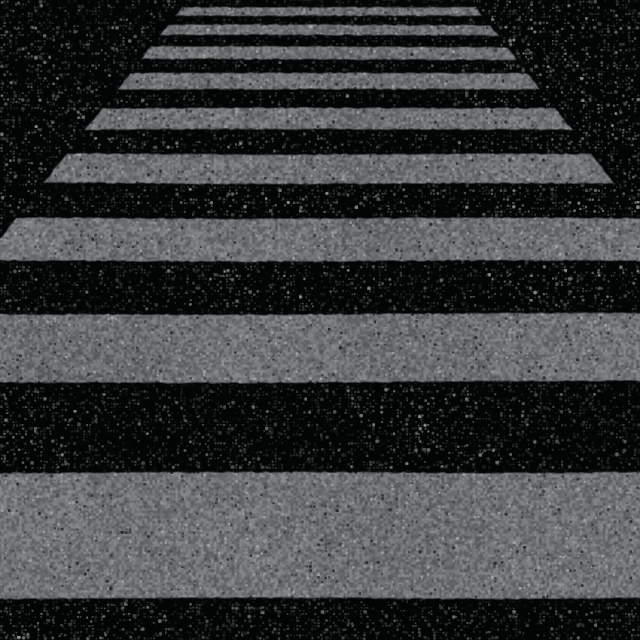
Write a WebGL 1 fragment shader that draws this texture.

```glsl
precision highp float;
// A pedestrian crossing at night: nine pale painted bars recede over black asphalt.
// Perspective turns screen height into road distance, where the bars repeat evenly;
// hashed grain, pits and glints roughen both surfaces.
uniform vec2 u_resolution;

// Perspective of the bars
const float HORIZON = 1.2656;      // height where the road vanishes
const float ROAD_SCALE = 3.065;    // bar periods per inverse depth
const float FIRST_BAR = 2.556;     // road distance of the nearest bar
const float BAR_HALF = 0.25;       // half a bar, in periods
const float CENTRE_X = 0.5137;
const float SIDE_HORIZON = 1.28;   // height where the bar ends converge
const float SIDE_SLOPE = 0.787;    // half width gained per unit of depth

// Wear
const float EDGE_SOFT = 0.0021;
const float WOBBLE = 0.006;
const float RAGGED = 0.0022;
const float GRAIN_CELLS = 250.0;

// Colours
const vec3 ASPHALT = vec3(0.012, 0.016, 0.017);
const vec3 PAINT = vec3(0.430, 0.440, 0.452);
const vec3 PIT = vec3(0.12, 0.12, 0.125);
const vec3 GLINT = vec3(0.72, 0.73, 0.73);
const vec3 STONE = vec3(0.56, 0.57, 0.56);

float hash(vec2 p) {
  vec3 q = fract(p.xyx * 0.1031);
  q += dot(q, q.yzx + 33.33);
  return fract((q.x + q.y) * q.z);
}

float noise(vec2 p) {
  vec2 i = floor(p);
  vec2 f = fract(p);
  f = f * f * (3.0 - 2.0 * f);
  float low = mix(hash(i), hash(i + vec2(1.0, 0.0)), f.x);
  float high = mix(hash(i + vec2(0.0, 1.0)), hash(i + vec2(1.0, 1.0)), f.x);
  return mix(low, high, f.y);
}

// One jittered round speck in a share of the cells, with random strength
float specks(vec2 uv, float cells, float density, float seed) {
  vec2 p = uv * cells + seed;
  vec2 id = floor(p);
  vec2 centre = 0.5 + 0.4 * (vec2(hash(id + 17.3), hash(id + 41.7)) - 0.5);
  float radius = mix(0.22, 0.48, hash(id + 73.1));
  float blur = 0.14 + 0.5 * cells / u_resolution.y;
  float d = length(fract(p) - centre);
  float present = step(hash(id), density);
  float strength = mix(0.25, 1.0, pow(hash(id + 97.9), 2.0));
  return present * strength * (1.0 - smoothstep(radius - blur, radius + blur, d));
}

// Signed distance to the nearest bar edge, positive on paint
float barDistance(vec2 uv) {
  float index = floor(ROAD_SCALE / (HORIZON - uv.y) - FIRST_BAR + BAR_HALF);
  float drift = noise(vec2(uv.x * 2.5 + 5.0, index * 7.0 + 3.0)) - 0.5;
  float chips = noise(uv * 130.0) - 0.5;
  float depth = HORIZON - uv.y - WOBBLE * drift * (HORIZON - uv.y);
  float phase = ROAD_SCALE / depth - FIRST_BAR - BAR_HALF;
  float across = BAR_HALF - abs(fract(phase + 0.5) - 0.5);
  across *= depth * depth / ROAD_SCALE;
  float halfWidth = SIDE_SLOPE * (SIDE_HORIZON - uv.y);
  float along = halfWidth - abs(uv.x - CENTRE_X);
  along /= sqrt(1.0 + SIDE_SLOPE * SIDE_SLOPE);
  return min(across, along) + RAGGED * chips;
}

vec3 asphaltColor(vec2 uv, float gap) {
  float patches = mix(0.65, 1.15, noise(uv * 6.0 + 11.0));
  float clean = mix(0.3, 1.0, smoothstep(0.0, 0.012, gap));
  float stones = specks(uv, 210.0, 0.32, 9.0) * 0.65;
  stones = max(stones, specks(uv, 150.0, 0.13, 57.0));
  vec3 color = ASPHALT * (0.6 + 0.9 * noise(uv * GRAIN_CELLS));
  return color + STONE * stones * patches * clean;
}

vec3 paintColor(vec2 uv) {
  float grain = noise(uv * GRAIN_CELLS + 31.0) - 0.5;
  float clouds = noise(uv * 5.0 + 3.0) - 0.5;
  vec3 color = PAINT + 0.19 * grain + 0.035 * clouds;
  color = mix(color, GLINT, 0.7 * specks(uv, 180.0, 0.15, 83.0));
  return mix(color, PIT, 0.9 * specks(uv, 170.0, 0.13, 29.0));
}

void main() {
  vec2 uv = gl_FragCoord.xy / u_resolution;
  float edge = barDistance(uv);
  float soft = max(EDGE_SOFT, 0.75 / u_resolution.y);
  float paint = smoothstep(-soft, soft, edge);
  vec3 color = mix(asphaltColor(uv, -edge), paintColor(uv), paint);
  gl_FragColor = vec4(color, 1.0);
}
```
